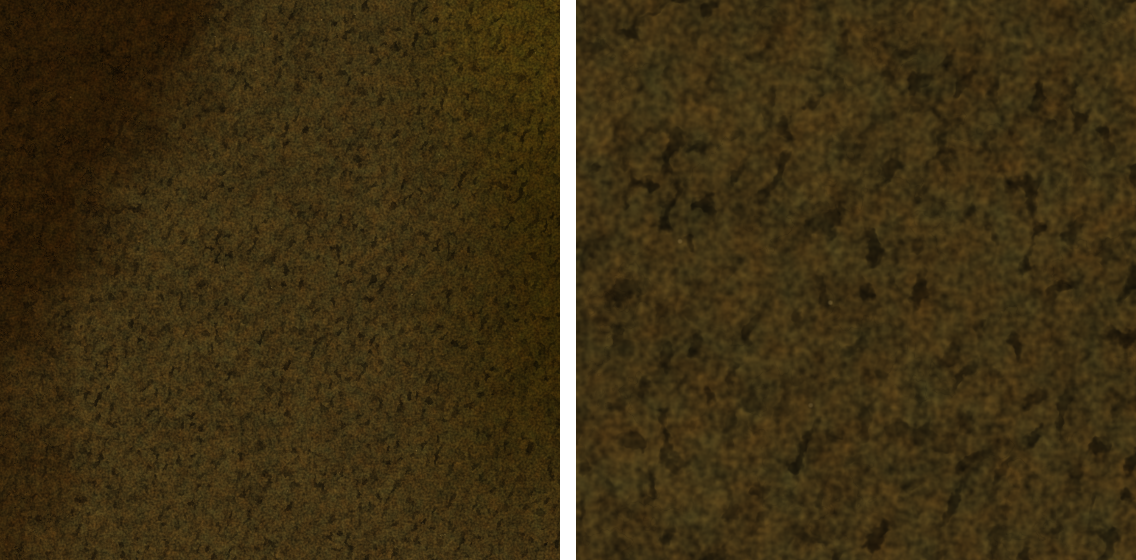
Left, the full canvas; right, a detail of the centre.
A three.js fragment shader for this texture:

```glsl
varying vec2 vUv;

float hash(vec2 p) {
  vec3 q = fract(vec3(p.xyx) * 0.1031);
  q += dot(q, q.yzx + 33.33);
  return fract((q.x + q.y) * q.z);
}

vec2 gradient(vec2 cell) {
  float angle = 6.2832 * hash(cell);
  return vec2(cos(angle), sin(angle));
}

// Gradient noise, roughly -0.7 to 0.7
float noise(vec2 p) {
  vec2 i = floor(p), f = fract(p);
  vec2 u = f * f * f * (f * (f * 6.0 - 15.0) + 10.0);
  vec2 e = vec2(1.0, 0.0);
  float low = mix(dot(gradient(i), f), dot(gradient(i + e), f - e), u.x);
  float high = mix(dot(gradient(i + e.yx), f - e.yx), dot(gradient(i + 1.0), f - 1.0), u.x);
  return mix(low, high, u.y);
}

float fbm(vec2 p) {
  float sum = 0.0, amplitude = 1.0;
  for (int i = 0; i < 4; i++) {
    sum += amplitude * noise(p);
    p = mat2(1.6, 1.2, -1.2, 1.6) * p + 17.3;
    amplitude *= 0.65;
  }
  return sum;
}

// Broad drift from rust at the upper left to olive at the right
vec3 earthTint(vec2 uv, float rust) {
  vec3 soil = mix(vec3(0.250, 0.193, 0.079), vec3(0.236, 0.185, 0.074), uv.y);
  float olive = smoothstep(0.65, 1.0, uv.x + 0.08 * noise(uv * 4.0));
  vec3 oliveSoil = mix(vec3(0.192, 0.142, 0.024), vec3(0.262, 0.203, 0.043),
                       smoothstep(0.5, 1.0, uv.y));
  soil = mix(soil, oliveSoil, olive * smoothstep(-0.1, 0.4, uv.y));
  vec3 rustSoil = mix(vec3(0.200, 0.137, 0.043), vec3(0.160, 0.100, 0.022),
                      smoothstep(0.1, 0.6, uv.y));
  return mix(soil, rustSoil, rust);
}

// Small slanted hollows, gathered in loose clusters
float pits(vec2 uv, vec2 warp) {
  vec2 p = mat2(0.9, 0.35, -0.35, 0.9) * uv * vec2(98.0, 64.0) + warp * 0.5;
  float cluster = 0.65 + 0.9 * noise(uv * 19.0 + 40.0);
  return smoothstep(0.08, 0.42, noise(p)) * clamp(cluster, 0.0, 1.0);
}

// Thin broken creases along the zero lines of warped noise
float creases(vec2 uv, vec2 warp) {
  float line = abs(noise(uv * 27.0 + warp * 0.6 + 9.0));
  return (1.0 - smoothstep(0.0, 0.08, line)) * smoothstep(-0.05, 0.3, noise(uv * 21.0 + 70.0));
}

// Rare pale grit
float grit(vec2 uv) {
  vec2 p = uv * 100.0;
  vec2 cell = floor(p);
  vec2 centre = 0.3 + 0.4 * vec2(hash(cell + 5.0), hash(cell + 11.0));
  float spot = 1.0 - smoothstep(0.05, 0.2, length(fract(p) - centre));
  return spot * step(0.997, hash(cell + 23.0));
}

void main() {
  vec2 uv = vUv;
  vec2 warp = vec2(fbm(uv * 48.0), fbm(uv * 48.0 + 31.0));
  float edge = 0.08 + 0.3 * smoothstep(0.35, 1.0, uv.y) + 0.12 * noise(uv * 5.0 + 3.0)
             + 0.06 * fbm(uv * 14.0 + 90.0);
  float rust = 1.0 - smoothstep(-0.13, 0.13, uv.x - edge);

  // Mottling, crumbs and fine grain
  float mottle = fbm(uv * 14.0 + 50.0);
  float crumbs = fbm(uv * 68.0 + 80.0);
  float grain = noise(uv * 200.0) + 0.9 * noise(uv.yx * 270.0 + 13.0);
  float light = 1.05 + 0.14 * mottle + 0.23 * crumbs + 0.36 * grain;

  // Relief lit from the upper left, strongest in the rust
  vec2 bump = uv * 44.0 + warp * 0.6;
  light += (0.18 + 0.14 * rust) * (noise(bump) - noise(bump + vec2(-0.25, 0.25)));
  light *= 1.0 - 0.5 * pits(uv, warp) * (1.0 - 0.4 * rust);
  light *= 1.0 - (0.08 + 0.32 * rust) * creases(uv, warp);

  // Faint shifts between ochre and moss
  float hue = noise(uv * 38.0 + 20.0) + 0.7 * noise(uv * 110.0 + 60.0);
  vec3 color = earthTint(uv, rust) * max(light, 0.2);
  color *= 1.0 + hue * vec3(0.09, -0.03, -0.14);
  color += grit(uv) * vec3(0.14, 0.12, 0.08);
  gl_FragColor = vec4(color, 1.0);
}
```
